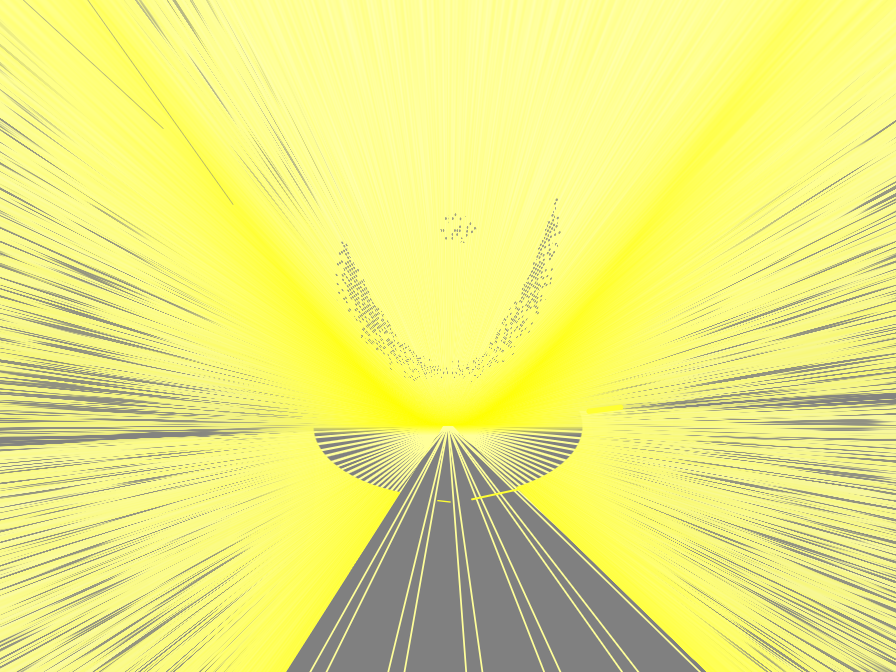
A WebGL 2 fragment shader for this background:

```glsl
#version 300 es
precision highp float;

uniform vec2 u_resolution;
out vec4 outColor;

const vec3 GREY = vec3(0.5);
const float PALE_BLUE = 0.6;

float hash(vec2 p) {
  p = fract(p * vec2(0.1031, 0.1137));
  p += dot(p, p.yx + 33.33);
  return fract((p.x + p.y) * p.x * 7.31);
}

float cornerSlope(vec2 cell, vec2 offset) {
  float angle = 6.2832 * hash(cell);
  return dot(vec2(cos(angle), sin(angle)), offset);
}

float gradientNoise(vec2 p) {
  vec2 i = floor(p), f = p - i;
  vec2 w = f * f * (3.0 - 2.0 * f);
  vec2 e = vec2(1.0, 0.0);
  float low = mix(cornerSlope(i, f), cornerSlope(i + e, f - e), w.x);
  float high = mix(cornerSlope(i + e.yx, f - e.yx), cornerSlope(i + 1.0, f - 1.0), w.x);
  return mix(low, high, w.y);
}

// Antialiased coverage of a signed distance
float cover(float d, float px) {
  return clamp(0.5 - d / px, 0.0, 1.0);
}

float segment(vec2 p, vec2 a, vec2 b, float halfWidth, float px) {
  vec2 ab = b - a;
  float t = clamp(dot(p - a, ab) / dot(ab, ab), 0.0, 1.0);
  return cover(length(p - a - ab * t) - halfWidth, px);
}

// Signed distance to the bright hyperbola, positive inside
float ridgeDistance(vec2 p) {
  float root = sqrt(0.0324 + 2.25 * p.x * p.x);
  return (p.y + 0.18 - root) / length(vec2(2.25 * p.x / root, 1.0));
}

// Radial gaps whose share of the area follows density
float rayGaps(vec2 polar, float density, float px) {
  float n = gradientNoise(vec2(polar.x * 270.0 + 1200.0, polar.y * 6.0))
          + gradientNoise(vec2(polar.x * 125.0 + 600.0, polar.y * 3.0 + 9.0));
  float level = 0.95 * (0.5 - density);
  float gap = smoothstep(level - 0.16, level + 0.16, n) * smoothstep(0.0, 0.08, density);
  float blur = clamp(px * 150.0 / polar.y - 0.3, 0.2, 1.0);
  return mix(gap, density, blur);
}

// Evenly turned rays of constant width
float spokes(vec2 polar, float spacing, float px) {
  float jitter = 0.5 * gradientNoise(vec2(polar.x * 9.0 + 50.0, 3.5));
  float d = abs(fract(polar.x / spacing + jitter) - 0.5) * spacing * polar.y;
  return cover(d - 0.0017, px);
}

// Paired rays across the lower wedge
float pairedRays(vec2 p, float px) {
  float depth = max(-p.y, 0.0001);
  float slope = p.x / depth;
  float offset = mod(slope - 0.107 + 0.1585, 0.317) - 0.1585;
  float d = abs(abs(offset) - 0.033) * depth / sqrt(1.0 + slope * slope);
  return cover(d - 0.0013, px);
}

// Dotted crescent and a small patch above it
float crescentDots(vec2 p, vec2 polar) {
  float side = abs(p.x);
  float below = 0.1 + (8.7 + 6.0 * p.x) * p.x * p.x - p.y;
  float thick = 0.03 + 0.65 * side;
  float band = smoothstep(0.0, 0.02, below) * (1.0 - smoothstep(0.3 * thick, thick, below));
  band *= (1.0 - smoothstep(0.14, 0.175, side)) * mix(0.3, 0.9, smoothstep(0.05, 0.14, side));
  float patchDots = 0.3 * (1.0 - smoothstep(0.015, 0.03, length(p - vec2(0.015, 0.295))));
  float density = max(band, patchDots);
  vec2 grid = vec2(polar.x * 80.0 + 400.0, polar.y * 170.0);
  float dotMask = 1.0 - smoothstep(0.2, 0.5, length(fract(grid) - 0.5));
  return dotMask * step(hash(floor(grid)), density) * smoothstep(0.0, 0.05, density);
}

void main() {
  float px = 1.0 / u_resolution.y;
  vec2 p = (gl_FragCoord.xy - 0.5 * u_resolution) * px + vec2(0.0, 0.134);
  vec2 polar = vec2(atan(p.x, -p.y), max(length(p), 0.001));
  float side = abs(p.x), right = step(0.0, p.x);
  float d = ridgeDistance(p);

  // Regions: side fans, lower wedge and the open hub
  float fanTop = mix(0.004 + 0.058 * p.x, 0.02 + 0.015 * p.x, right);
  float leftEdge = -0.068 + 0.638 * (p.y + 0.095);
  float rightEdge = 0.097 - 1.029 * (p.y + 0.087);
  float inWedge = cover(max(max(leftEdge - p.x, p.x - rightEdge), p.y), px);
  float outsideArc = cover((1.0 - length(p / vec2(0.2, 0.105))) * 0.12, px);
  float fan = cover(p.y - fanTop, px) * outsideArc * (1.0 - inWedge);
  float hub = cover(p.y + 0.006, 0.016) * (1.0 - outsideArc) * (1.0 - inWedge);

  // Upper rays and their glow
  float elevation = max(atan(p.y, side), 0.0);
  float density = 0.45 * exp(-2.4 * elevation) * smoothstep(0.04, 0.3, -d);
  float wedgeWidth = 0.016 * side + 0.001;
  float wedge = 1.0 - smoothstep(0.4, 1.3, abs(p.y - fanTop - wedgeWidth) / wedgeWidth);
  density = max(density, 0.85 * wedge * smoothstep(0.18, 0.4, side));
  float upperLeft = smoothstep(0.02, 0.06, d) * (1.0 - smoothstep(0.1, 0.2, d));
  density += 0.05 * upperLeft * (1.0 - right) * smoothstep(0.2, 0.4, p.y);
  float glow = exp(-abs(d) / mix(0.1, 0.05, step(0.0, d))) * exp(-1.7 * max(p.y, 0.0));
  glow = max(glow, 0.13 * (1.0 - smoothstep(0.1, 0.5, p.y)));

  // Lower fans: brightest by the arc and the inner edges
  float edgeGap = min(abs(p.x - leftEdge), abs(p.x - rightEdge));
  float fanGlow = 0.5 * exp(-edgeGap / 0.14) + 0.3 * exp(-polar.y / 0.25);
  float fanDensity = mix(0.2, 0.32, right) * smoothstep(0.15, 0.6, polar.y)
                   * smoothstep(0.03, 0.25, edgeGap);
  density = mix(density, fanDensity, fan);
  glow = mix(glow, fanGlow, fan);

  // Yellow surface with fine radial grain
  float grain = gradientNoise(vec2(polar.x * 160.0 + 900.0, polar.y * 4.0));
  float blue = PALE_BLUE * (1.0 - glow) + 0.13 * grain * (1.0 - 0.6 * glow);
  vec3 yellow = vec3(1.0, 1.0, clamp(blue, 0.0, 0.8));
  vec3 pale = vec3(1.0, 1.0, 0.6);
  vec3 color = mix(yellow, GREY, rayGaps(polar, density, px));

  // Crescent and stray dark streaks
  color = mix(color, GREY, 0.75 * crescentDots(p, polar));
  float streak = max(segment(p, vec2(-0.536, 0.634), vec2(-0.32, 0.33), 0.0006, px),
                     segment(p, vec2(-0.632, 0.634), vec2(-0.424, 0.443), 0.0006, px));
  color = mix(color, GREY, 0.6 * streak);

  // Open grey areas crossed by rays
  color = mix(color, mix(GREY, pale, spokes(polar, 0.05, px)), hub);
  color = mix(color, mix(GREY, pale, pairedRays(p, px)), inWedge);

  // Loose yellow marks along the arc
  float marks = max(segment(p, vec2(0.036, -0.109), vec2(0.115, -0.092), 0.0015, px),
                    segment(p, vec2(-0.015, -0.111), vec2(0.003, -0.113), 0.001, px));
  marks = max(marks, segment(p, vec2(0.21, 0.022), vec2(0.257, 0.028), 0.004, px));
  color = mix(color, vec3(1.0, 1.0, 0.2), marks);

  outColor = vec4(color, 1.0);
}
```
